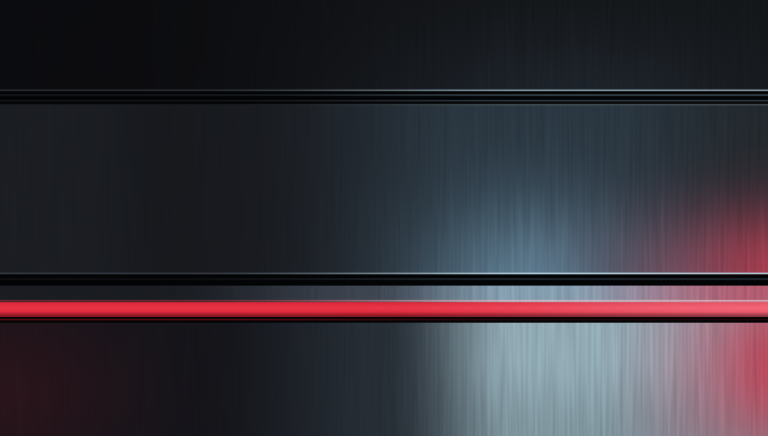
This background is drawn by a Shadertoy shader. Its source:

```glsl
#define UPPER_SEAM 0.793
#define LOWER_SEAM 0.373
#define BAR_BOTTOM 0.273
#define BAR_TOP 0.307
#define PANEL_TOP 0.260
#define BRUSH_SCALE vec2(260.0, 5.0)
#define BRUSH_AMOUNT 0.13
#define STEEL vec3(0.37, 0.49, 0.57)
#define SILVER vec3(0.57, 0.67, 0.71)
#define ROSE vec3(0.74, 0.25, 0.33)
#define NEON vec3(0.85, 0.15, 0.22)
#define INK vec3(0.012, 0.014, 0.020)

vec2 hashGradient(vec2 cell) {
    vec3 p = fract(cell.xyx * vec3(0.1031, 0.1030, 0.0973));
    p += dot(p, p.yzx + 33.33);
    return fract((p.xx + p.yz) * p.zy) * 2.0 - 1.0;
}

float gradientNoise(vec2 p) {
    vec2 cell = floor(p), f = fract(p);
    vec2 w = f * f * f * (f * (f * 6.0 - 15.0) + 10.0);
    vec2 e = vec2(0.0, 1.0);
    float low = mix(dot(hashGradient(cell), f),
                    dot(hashGradient(cell + e.yx), f - e.yx), w.x);
    float high = mix(dot(hashGradient(cell + e.xy), f - e.xy),
                     dot(hashGradient(cell + e.yy), f - e.yy), w.x);
    return mix(low, high, w.y);
}

// Antialiased horizontal band between two heights
float band(float y, float low, float high) {
    float soft = 0.6 / iResolution.y;
    return smoothstep(low - soft, low + soft, y)
         * (1.0 - smoothstep(high - soft, high + soft, y));
}

// Soft elliptical glow
float glow(vec2 p, vec2 center, vec2 radius) {
    vec2 d = (p - center) / radius;
    return exp(-dot(d, d));
}

// Thin specular line
float glint(float y, float height) {
    float d = (y - height) / 0.0022;
    return exp(-d * d);
}

vec3 topPanel(vec2 uv) {
    vec3 color = mix(vec3(0.045, 0.046, 0.058), vec3(0.078, 0.088, 0.098),
                     smoothstep(0.1, 0.75, uv.x));
    return color + vec3(0.035, 0.047, 0.065) * glow(uv, vec2(0.74, 0.79), vec2(0.25, 0.14));
}

vec3 middlePanel(vec2 uv) {
    vec3 color = mix(vec3(0.105, 0.115, 0.135), vec3(0.165, 0.215, 0.255),
                     smoothstep(0.32, 0.65, uv.x));
    color = mix(color, vec3(0.135, 0.160, 0.180), smoothstep(0.75, 1.0, uv.x));
    color *= 1.0 - 0.15 * smoothstep(0.1, 0.22, uv.x) * (1.0 - smoothstep(0.22, 0.45, uv.x));
    color = mix(color, STEEL, 0.95 * glow(uv, vec2(0.69, 0.35), vec2(0.135, 0.19)));
    color = mix(color, vec3(0.42, 0.37, 0.44), 0.65 * glow(uv, vec2(0.88, 0.35), vec2(0.10, 0.15)));
    return mix(color, ROSE, 0.85 * glow(uv, vec2(1.03, 0.38), vec2(0.14, 0.15)));
}

vec3 bottomPanel(vec2 uv) {
    vec3 color = mix(vec3(0.075, 0.080, 0.100), vec3(0.155, 0.185, 0.215),
                     smoothstep(0.25, 0.53, uv.x));
    color += vec3(0.085, 0.0, 0.005) * glow(uv, vec2(0.0, 0.10), vec2(0.17, 0.22));
    vec3 lit = mix(SILVER, vec3(0.60, 0.59, 0.64), smoothstep(0.77, 0.92, uv.x));
    lit *= mix(0.88, 1.0, smoothstep(0.0, 0.2, uv.y));
    color = mix(color, lit, smoothstep(0.50, 0.68, uv.x));
    return mix(color, ROSE, 0.95 * glow(uv, vec2(1.03, 0.16), vec2(0.11, 0.19)));
}

vec3 narrowStrip(float x) {
    vec3 color = mix(vec3(0.10, 0.11, 0.13), vec3(0.25, 0.28, 0.33), smoothstep(0.2, 0.52, x));
    color = mix(color, vec3(0.52, 0.62, 0.69), smoothstep(0.48, 0.67, x));
    return mix(color, vec3(0.70, 0.36, 0.44), smoothstep(0.72, 1.0, x));
}

void mainImage(out vec4 fragColor, in vec2 fragCoord) {
    vec2 uv = fragCoord / iResolution.xy;
    float lightAcross = smoothstep(0.25, 0.72, uv.x);

    // Brushed metal panels
    vec3 color = bottomPanel(uv);
    color = mix(color, narrowStrip(uv.x), band(uv.y, BAR_TOP, LOWER_SEAM));
    color = mix(color, middlePanel(uv), band(uv.y, LOWER_SEAM, UPPER_SEAM));
    color = mix(color, topPanel(uv), band(uv.y, UPPER_SEAM, 1.1));
    float brush = gradientNoise(uv * BRUSH_SCALE)
                + 0.5 * gradientNoise(uv * BRUSH_SCALE * vec2(0.37, 0.6) + 19.0);
    color *= 1.0 + BRUSH_AMOUNT * brush * mix(0.4, 1.0, lightAcross);

    // Dark grooves with faint inner ridges
    color = mix(color, INK, band(uv.y, 0.760, UPPER_SEAM - 0.002));
    color = mix(color, INK, band(uv.y, 0.345, LOWER_SEAM - 0.002));
    color = mix(color, INK, band(uv.y, PANEL_TOP, BAR_BOTTOM));
    vec3 ridge = mix(vec3(0.07, 0.08, 0.09), vec3(0.20, 0.25, 0.28), lightAcross);
    color += ridge * (glint(uv.y, 0.782) + 0.8 * glint(uv.y, 0.769) + 0.6 * glint(uv.y, 0.360));

    // Red light bar with a rounded profile
    float across = (uv.y - BAR_BOTTOM) / (BAR_TOP - BAR_BOTTOM);
    vec3 bar = mix(NEON, vec3(0.89, 0.34, 0.41), smoothstep(0.45, 1.0, uv.x));
    bar *= mix(0.60, 1.0, smoothstep(0.0, 0.4, across));
    bar += vec3(0.06, 0.05, 0.05) * exp(-pow((across - 0.6) / 0.25, 2.0));
    color = mix(color, bar, band(uv.y, BAR_BOTTOM, BAR_TOP));
    color += vec3(0.30, 0.03, 0.05) * glint(uv.y, 0.267) * (1.0 - 0.6 * lightAcross);

    // Bright rims
    vec3 rim = mix(vec3(0.17, 0.19, 0.21), vec3(0.58, 0.67, 0.71), lightAcross);
    color = mix(color, rim, 0.8 * glint(uv.y, UPPER_SEAM));
    color = mix(color, rim * 0.55, 0.7 * glint(uv.y, 0.760));
    color = mix(color, rim * 1.2, 0.9 * glint(uv.y, LOWER_SEAM));
    vec3 barRim = mix(vec3(0.50, 0.18, 0.22), vec3(0.87, 0.72, 0.76), lightAcross);
    color = mix(color, barRim, 0.85 * glint(uv.y, 0.310));

    fragColor = vec4(clamp(color, 0.0, 1.0), 1.0);
}
```
